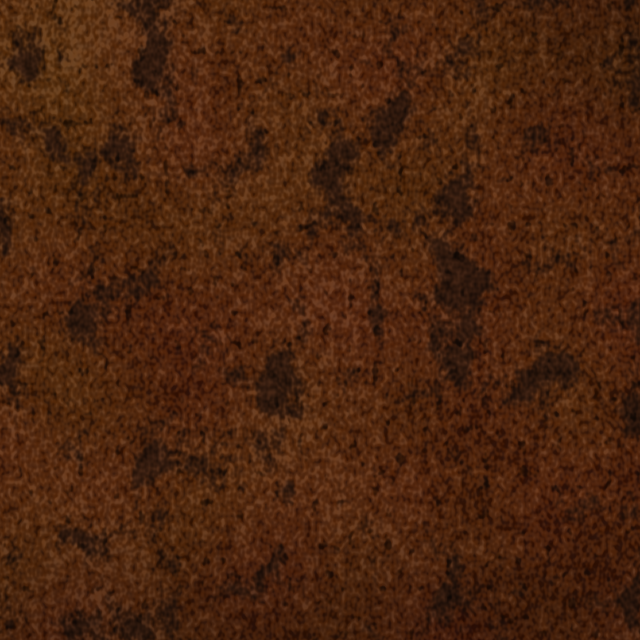
This texture is drawn by a Shadertoy shader. Its source:

```glsl
// Dark rusted iron: orange-brown oxide with fine gritty grain and ragged,
// sooty patches. Layers of gradient noise set the tone, the hue drift and
// the patch mask, which the grain frays at its edges.

// Unit gradient with a hashed direction for each lattice cell
vec2 gradientAt(ivec2 cell) {
    uvec2 q = uvec2(cell) * uvec2(1597u, 3812u) + 977u;
    uint h = (q.x ^ (q.y << 9u)) * 74779u;
    h = (h ^ (h >> 15u)) * 48271u + q.y * 6971u;
    h = (h ^ (h >> 13u)) * 69069u;
    float angle = float((h >> 8u) & 65535u) / 65536.0 * 6.28319;
    return vec2(cos(angle), sin(angle));
}

// Gradient noise, about -0.7 to 0.7
float gradientNoise(vec2 p) {
    vec2 base = floor(p);
    vec2 f = p - base;
    ivec2 c = ivec2(base);
    vec2 u = f * f * f * (f * (f * 6.0 - 15.0) + 10.0);
    float a = dot(gradientAt(c), f);
    float b = dot(gradientAt(c + ivec2(1, 0)), f - vec2(1, 0));
    float d = dot(gradientAt(c + ivec2(0, 1)), f - vec2(0, 1));
    float e = dot(gradientAt(c + ivec2(1, 1)), f - vec2(1, 1));
    return mix(mix(a, b, u.x), mix(d, e, u.x), u.y);
}

// Sum of octaves, each rotated to hide the lattice
float fbm(vec2 p, int octaves) {
    float sum = 0.0;
    float amplitude = 1.0;
    for (int i = 0; i < octaves; i++) {
        sum += amplitude * gradientNoise(p);
        p = mat2(1.6, 1.2, -1.2, 1.6) * p + 17.3;
        amplitude *= 0.55;
    }
    return sum;
}

void mainImage(out vec4 fragColor, in vec2 fragCoord) {
    vec2 uv = fragCoord / iResolution.xy;
    vec2 p = fragCoord / iResolution.y;

    // Grit, slightly taller than wide
    float clumps = fbm(p * vec2(30.0, 25.0) + 5.0, 2);
    float grain = gradientNoise(p * vec2(82.0, 66.0) + 31.0);
    float fineGrain = gradientNoise(p * vec2(165.0, 128.0) + 63.0);
    float grit = 0.45 * clumps + 0.85 * grain + 0.95 * fineGrain;

    // Broad clouds, brighter toward the upper left
    float clouds = fbm(p * 3.2 + 11.0, 3);
    float slope = 0.5 * (uv.y - uv.x);
    float tone = 1.15 * grit + 0.55 * clouds + 0.45 * slope;

    // Oxide ramp from deep brown through rust to pale tan
    vec3 deepBrown = vec3(0.185, 0.070, 0.018);
    vec3 rust = vec3(0.318, 0.152, 0.052);
    vec3 paleTan = vec3(0.430, 0.248, 0.132);
    vec3 color = mix(rust, deepBrown, smoothstep(0.0, 1.0, -tone * 0.9 + 0.08));
    color = mix(color, paleTan, smoothstep(-0.05, 1.05, tone));

    // Hue drift: ochre above left, redder below right, dusty flecks
    float ochre = gradientNoise(p * 5.0 + 41.0) + 0.8 * slope;
    float dust = gradientNoise(p * vec2(110.0, 90.0) + 87.0);
    color += vec3(0.0, 0.020, -0.006) * ochre;
    color += vec3(-0.008, 0.014, 0.034) * dust;

    // Sooty patches, clustered by a wide field and frayed by the grit
    vec2 warp = 0.025 * vec2(gradientNoise(p * 14.0 + 3.0), gradientNoise(p * 14.0 + 53.0));
    float field = fbm((p + warp) * vec2(10.5, 8.5) + 23.0, 4);
    field += 0.30 * gradientNoise(p * 2.7 + 71.0) - 0.16 * grit;
    float soot = smoothstep(0.10, 0.55, field);
    vec3 sootColor = vec3(0.165, 0.088, 0.050) * (1.0 + 0.55 * grit);
    color = mix(color, sootColor, 0.85 * soot);

    // Small dark pits between the patches
    float pits = smoothstep(0.30, 0.60, gradientNoise(p * vec2(52.0, 44.0) + 19.0) - 0.2 * grit);
    color *= 1.0 - 0.38 * pits;

    // Dim lower edge and upper right corner
    color *= 1.0 - 0.14 * smoothstep(0.25, 0.0, uv.y);
    color *= 1.0 - 0.18 * smoothstep(0.35, 0.0, distance(uv, vec2(1.0)));

    fragColor = vec4(clamp(color, 0.0, 1.0), 1.0);
}
```
